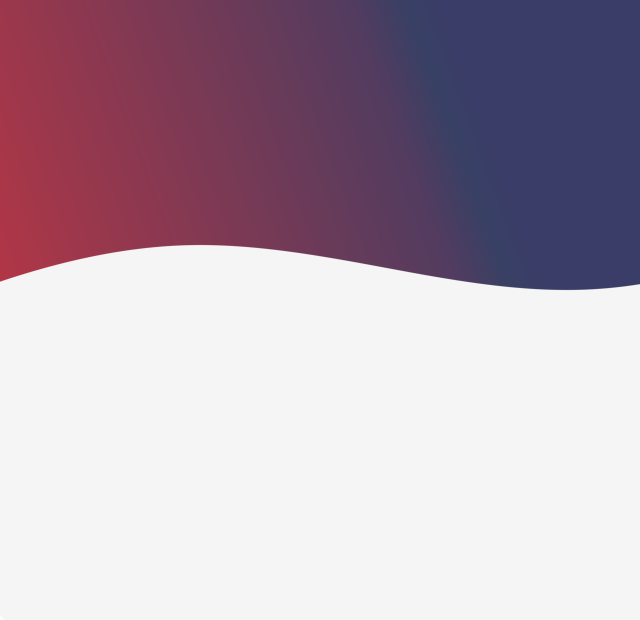
Give the GLSL for this background, as a Shadertoy shader.

```glsl
const vec3 RED = vec3(0.694, 0.212, 0.275);
const vec3 PLUM = vec3(0.322, 0.235, 0.373);
const vec3 SLATE = vec3(0.220, 0.251, 0.394);
const vec3 NAVY = vec3(0.228, 0.239, 0.408);
const vec3 PAPER = vec3(0.961);

// Position of x within a span, clamped to 0..1
float ramp(float start, float end, float x) {
    return clamp((x - start) / (end - start), 0.0, 1.0);
}

// Cubic curve between two nodes, each given as (x, height, slope)
float hermite(vec3 a, vec3 b, float x) {
    float span = b.x - a.x;
    float t = (x - a.x) / span;
    float u = 1.0 - t;
    float heights = a.y * (1.0 + 2.0 * t) * u * u + b.y * t * t * (3.0 - 2.0 * t);
    return heights + span * t * u * (a.z * u - b.z * t);
}

// Height of the wave: one crest, then one trough
float waveHeight(float x) {
    vec3 left = vec3(0.0, 0.5457, 0.346);
    vec3 crest = vec3(0.3125, 0.6048, 0.0);
    vec3 middle = vec3(0.625, 0.5638, -0.191);
    vec3 trough = vec3(0.8854, 0.5323, 0.0);
    vec3 right = vec3(1.0, 0.5417, 0.165);
    if (x < crest.x) return hermite(left, crest, x);
    if (x < middle.x) return hermite(crest, middle, x);
    if (x < trough.x) return hermite(middle, trough, x);
    return hermite(trough, right, x);
}

// Slanted gradient from red to navy
vec3 skyColor(vec2 uv, float slant) {
    float s = uv.x - slant * (1.0 - uv.y);
    vec3 color = mix(RED, PLUM, ramp(-0.163, 0.547, s));
    color = mix(color, SLATE, ramp(0.547, 0.632, s));
    return mix(color, NAVY, ramp(0.632, 0.69, s));
}

// Coverage outside a rounded lower-left corner
float cornerMask(vec2 p, float radius, float pixel) {
    float d = length(max(radius - p, 0.0)) - radius;
    return smoothstep(-0.5 * pixel, 0.5 * pixel, d);
}

void mainImage(out vec4 fragColor, in vec2 fragCoord) {
    vec2 uv = fragCoord / iResolution.xy;
    float pixel = 1.0 / iResolution.y;

    // Gradient above the wave, plain paper below
    float edge = uv.y - waveHeight(uv.x);
    float above = smoothstep(-0.75 * pixel, 0.75 * pixel, edge);
    vec3 color = mix(PAPER, skyColor(uv, 0.358), above);

    // Small white corner
    color = mix(color, vec3(1.0), cornerMask(fragCoord * pixel, 0.012, pixel));
    fragColor = vec4(color, 1.0);
}
```
